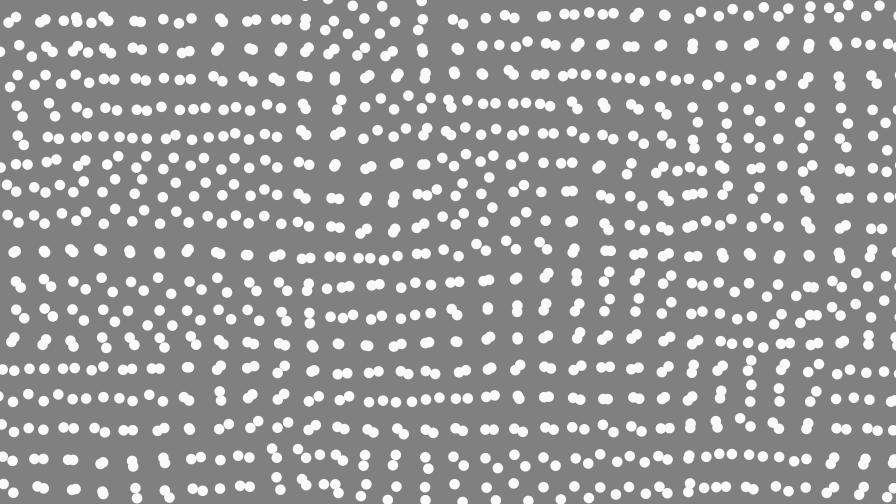
Reproduce this pattern procedurally as a WebGL 1 fragment shader.

```glsl
precision highp float;
// Paired white dots on grey: two loose dot grids drifting against each other.

uniform vec2 u_resolution;

const vec3 GROUND_COLOR = vec3(0.50);
const vec3 DOT_COLOR = vec3(0.98);
const float ROWS = 17.14;                 // grid cells per canvas height
const float DOT_RADIUS = 0.179;           // in cells
const float JITTER = 0.16;                // random offset of each dot, in cells
const float SWAY = 0.30;                  // shared bending of both grids
const float SWAY_SIZE = 6.0;              // cells per bend
const vec2 DRIFT = vec2(1.9, 1.15);       // spread of the second grid's shift
const vec2 DRIFT_SIZE = vec2(4.2, 3.2);   // cells per change of shift

vec2 hash22(vec2 p) {
  vec3 q = fract(p.xyx * vec3(0.1031, 0.1030, 0.0973));
  q += dot(q, q.yzx + 33.33);
  return fract((q.xx + q.yz) * q.zy);
}

// Smooth vector noise, each component in -0.5..0.5
vec2 vectorNoise(vec2 p) {
  vec2 i = floor(p);
  vec2 f = fract(p);
  f = f * f * (3.0 - 2.0 * f);
  vec2 low = mix(hash22(i), hash22(i + vec2(1.0, 0.0)), f.x);
  vec2 high = mix(hash22(i + vec2(0.0, 1.0)), hash22(i + vec2(1.0, 1.0)), f.x);
  return mix(low, high, f.y) - 0.5;
}

vec2 jitter(vec2 cell, float seed) {
  return JITTER * (hash22(cell + seed) - 0.5);
}

// Distance from p to the nearest dot centre of either grid
float nearestDot(vec2 p) {
  vec2 home = floor(p);
  float nearest = 10.0;
  for (int y = -1; y <= 1; y++) {
    for (int x = -1; x <= 1; x++) {
      vec2 cell = home + vec2(float(x), float(y));
      vec2 center = cell + 0.5 + SWAY * vectorNoise(cell / SWAY_SIZE + 71.0);
      vec2 drift = DRIFT * vectorNoise(cell / DRIFT_SIZE + 19.0);
      vec2 first = center + jitter(cell, 131.0);
      vec2 second = center + drift + jitter(cell, 257.0);
      nearest = min(nearest, min(distance(p, first), distance(p, second)));
    }
  }
  return nearest;
}

void main() {
  float pixel = ROWS / u_resolution.y;
  vec2 p = gl_FragCoord.xy * pixel;
  float coverage = clamp((DOT_RADIUS - nearestDot(p)) / pixel + 0.5, 0.0, 1.0);
  gl_FragColor = vec4(mix(GROUND_COLOR, DOT_COLOR, coverage), 1.0);
}
```
